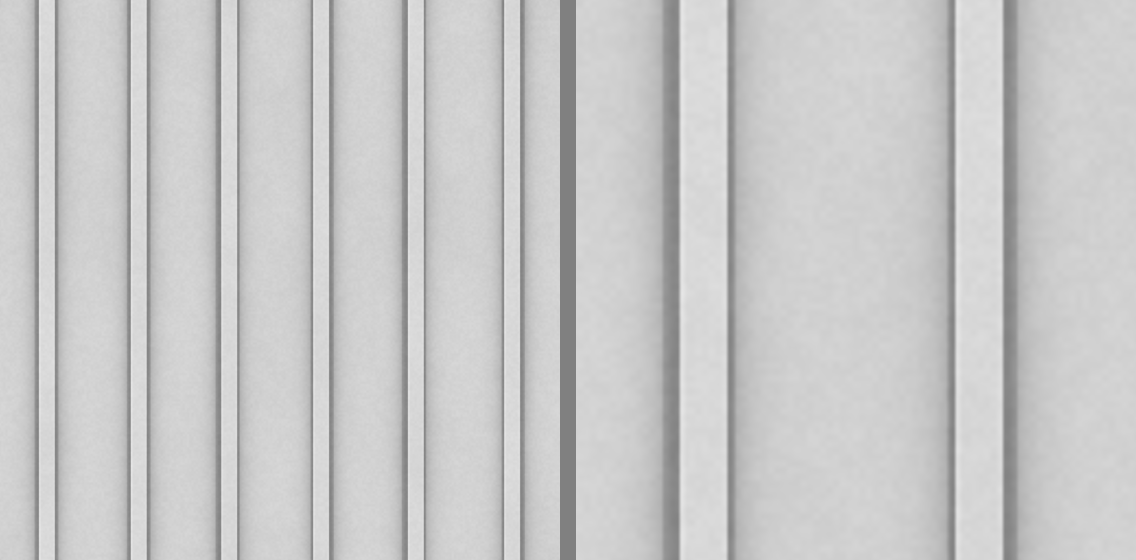
Left, the full canvas; right, a detail of the centre.
Write a WebGL 1 fragment shader that draws this texture.

```glsl
precision highp float;
// Pale grey sheet-metal cladding with six raised vertical ribs, shaded grooves and fine grain.

uniform vec2 u_resolution;

#define RIBS 6.0
#define RIB_HALF 0.0142
#define GROOVE 0.0070
#define GROOVE_VARIATION 0.0031
#define DRIFT 0.0052
#define SHADE_REACH 0.0125
#define SHADE_DEPTH 0.13
#define PANEL_TONE 0.822
#define RIB_TONE 0.845
#define GROOVE_TONE 0.525
#define GRAIN 0.032
#define MOTTLE 0.018

const float TAU = 6.283185;

float hash(vec2 p) {
    vec3 q = fract(p.xyx * 0.1031);
    q += dot(q, q.yzx + 33.33);
    return fract((q.x + q.y) * q.z);
}

// Value noise in -0.5..0.5 that wraps after the given number of cells
float wrapNoise(vec2 uv, vec2 cells) {
    vec2 p = uv * cells;
    vec2 i = floor(p);
    vec2 f = fract(p);
    f = f * f * (3.0 - 2.0 * f);
    vec2 a = mod(i, cells);
    vec2 b = mod(i + 1.0, cells);
    float low = mix(hash(a), hash(vec2(b.x, a.y)), f.x);
    float high = mix(hash(vec2(a.x, b.y)), hash(b), f.x);
    return mix(low, high, f.y) - 0.5;
}

// Rib centres drift gently around an even spacing
float ribCentre(float index) {
    return (index + 0.5) / RIBS + DRIFT * (cos(TAU * index / RIBS) - 0.92);
}

// Groove widths left and right of a rib; the wider side alternates
vec2 grooveWidths(float index) {
    float lean = (1.0 - 2.0 * mod(index, 2.0)) * smoothstep(0.0, 3.0, index);
    return GROOVE + GROOVE_VARIATION * lean * vec2(1.0, -0.7) + vec2(0.0007, -0.0007);
}

float cladding(float x, float soft) {
    float tone = PANEL_TONE;
    for (float index = 0.0; index < RIBS; index += 1.0) {
        float offset = fract(x - ribCentre(index) + 0.5) - 0.5;
        float outside = abs(offset) - RIB_HALF;
        vec2 widths = grooveWidths(index);
        float width = offset < 0.0 ? widths.x : widths.y;

        // Soft shading on the panel beside the groove
        tone -= SHADE_DEPTH * exp(-max(outside - width, 0.0) / SHADE_REACH);

        // Groove, darkest against the rib
        float groove = GROOVE_TONE + 0.06 * smoothstep(0.3, 1.0, outside / width);
        tone = mix(groove, tone, smoothstep(width - soft, width + soft, outside));

        // Rib face with lit edges, brighter on the left
        float lit = smoothstep(-0.005, -0.001, outside) * (offset < 0.0 ? 0.045 : 0.02);
        tone = mix(RIB_TONE + lit, tone, smoothstep(-soft, soft, outside));
    }
    return tone;
}

void main() {
    vec2 uv = gl_FragCoord.xy / u_resolution;
    float soft = max(0.0015, 0.75 / u_resolution.x);
    float tone = cladding(uv.x, soft);

    // Broad mottling and fine grain
    tone += MOTTLE * (wrapNoise(uv, vec2(12.0, 5.0)) + 0.6 * wrapNoise(uv, vec2(32.0, 24.0)));
    tone += GRAIN * (0.65 * wrapNoise(uv, vec2(256.0)) + 0.45 * wrapNoise(uv, vec2(120.0)));

    gl_FragColor = vec4(vec3(tone), 1.0);
}
```
